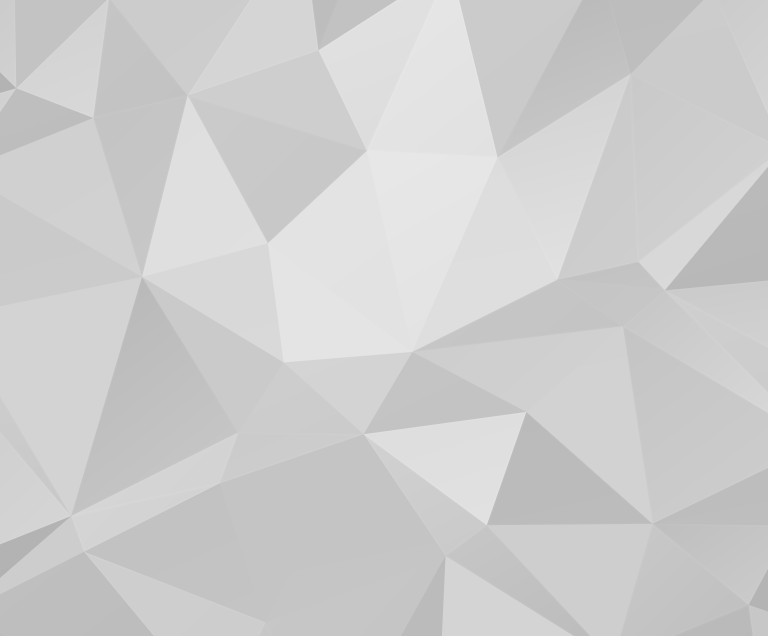
This background is drawn by a Shadertoy shader. Its source:

```glsl
#define CELL 0.205        // mean facet spacing, in canvas heights
#define JITTER 0.78       // vertex scatter, in cells
#define TILT 0.42         // rotation of the underlying lattice
#define SHADE_DARK 0.742
#define GLOW_GAIN 0.108
#define FACET_SPREAD 0.13
#define SLOPE_MAX 0.42    // strongest tone ramp inside a facet
#define RIM_GAIN 0.010
#define GLOW_CENTER vec2(0.60, 0.61)

const mat2 LATTICE = mat2(cos(TILT), sin(TILT), -sin(TILT), cos(TILT));

vec2 hash22(vec2 p) {
    vec3 q = fract(vec3(p.xyx) * vec3(0.1031, 0.1030, 0.0973));
    q += dot(q, q.yzx + 33.33);
    return fract((q.xx + q.yz) * q.zy);
}

// Scattered mesh vertex in canvas space
vec2 vertex(vec2 id) {
    return LATTICE * (id + (hash22(id + 57.0) - 0.5) * JITTER) * CELL;
}

// Twice the signed area of a, b, p; positive when p lies left of a-b
float side(vec2 a, vec2 b, vec2 p) {
    vec2 e = b - a, r = p - a;
    return e.x * r.y - e.y * r.x;
}

float edgeDistance(vec2 a, vec2 b, vec2 p) {
    return side(a, b, p) / length(b - a);
}

// Adds one counter-clockwise facet: x = weighted tone, y = coverage
void addFacet(inout vec2 sum, vec2 p, vec2 a, vec2 b, vec2 c, vec2 seed) {
    float pixel = 1.0 / iResolution.y;
    float d = min(edgeDistance(a, b, p), min(edgeDistance(b, c, p), edgeDistance(c, a, p)));
    float coverage = clamp(0.5 + d / pixel, 0.0, 1.0);
    if (coverage <= 0.0) return;

    // Flat tone: broad central glow plus facet variation
    vec2 center = (a + b + c) / 3.0;
    vec2 away = center - GLOW_CENTER;
    vec2 rnd = hash22(seed + 11.3);
    float tone = SHADE_DARK + GLOW_GAIN * exp(-3.0 * dot(away, away));
    tone += FACET_SPREAD * (rnd.x - 0.5);

    // Linear ramp, mostly across the rising diagonal
    vec2 turn = hash22(seed + 83.7);
    float angle = -1.05 + 0.7 * (turn.x - 0.5);
    float slope = SLOPE_MAX * (rnd.y - 0.4) * turn.y;
    tone += slope * dot(p - center, vec2(cos(angle), sin(angle)));

    // Faint light rim on some facets
    float rim = 1.0 - smoothstep(0.0, 0.0035, d);
    tone += RIM_GAIN * rim * step(0.5, turn.y);
    sum += coverage * vec2(clamp(tone, 0.70, 0.93), 1.0);
}

void mainImage(out vec4 fragColor, in vec2 fragCoord) {
    vec2 p = fragCoord / iResolution.y;
    vec2 home = floor(transpose(LATTICE) * p / CELL);
    vec2 sum = vec2(0.0);

    for (int j = -1; j <= 1; j++)
    for (int i = -1; i <= 1; i++) {
        vec2 id = home + vec2(i, j);
        vec2 a = vertex(id), b = vertex(id + vec2(1, 0));
        vec2 c = vertex(id + vec2(1, 1)), d = vertex(id + vec2(0, 1));

        // Split the quad along the diagonal that leaves the fuller facets
        float splitAC = min(side(a, b, c), side(a, c, d));
        float splitBD = min(side(a, b, d), side(b, c, d));
        vec2 second = id + 200.5;
        if (splitAC > splitBD) {
            addFacet(sum, p, a, b, c, id);
            addFacet(sum, p, a, c, d, second);
        } else {
            addFacet(sum, p, a, b, d, id);
            addFacet(sum, p, b, c, d, second);
        }
    }

    float gray = sum.y > 0.0 ? sum.x / sum.y : SHADE_DARK;
    fragColor = vec4(vec3(gray), 1.0);
}
```
